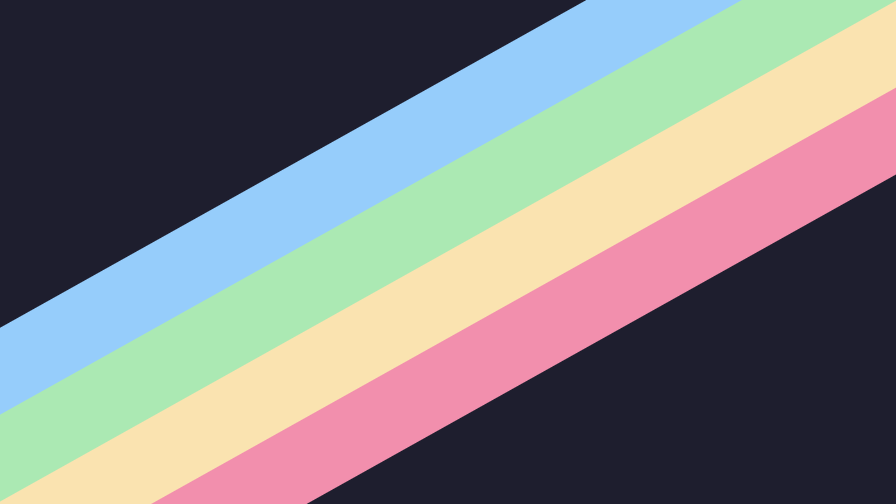
Reproduce this background procedurally as a Shadertoy shader.

```glsl
// Four flat pastel stripes rising diagonally across a dark navy background.

const vec3 NAVY  = vec3(0.118, 0.118, 0.180);
const vec3 BLUE  = vec3(0.588, 0.804, 0.984);
const vec3 GREEN = vec3(0.671, 0.914, 0.702);
const vec3 CREAM = vec3(0.980, 0.890, 0.690);
const vec3 PINK  = vec3(0.949, 0.561, 0.678);

const float SLOPE = 0.559;           // rise of the stripes per unit of width
const float STRIPE_HEIGHT = 0.1724;  // vertical thickness, in canvas heights
const float MID_OFFSET = 0.0017;     // lift of the middle edge above the centre

// Coverage of the half-plane below a stripe edge, smoothed over one pixel.
float below(float height, float edge, float pixel) {
    return clamp(0.5 + (edge - height) / pixel, 0.0, 1.0);
}

void mainImage(out vec4 fragColor, in vec2 fragCoord) {
    // Centred coordinates in units of the canvas height
    vec2 p = (fragCoord - 0.5 * iResolution.xy) / iResolution.y;

    // Height above the slanted middle edge, and one pixel's extent along it
    float height = p.y - SLOPE * p.x - MID_OFFSET;
    float pixel = length(vec2(SLOPE, 1.0)) / iResolution.y;

    // Paint from the top edge down; each layer covers everything below its edge
    vec3 layers[5] = vec3[5](BLUE, GREEN, CREAM, PINK, NAVY);
    vec3 color = NAVY;
    for (int i = 0; i < 5; i++) {
        float edge = float(2 - i) * STRIPE_HEIGHT;
        color = mix(color, layers[i], below(height, edge, pixel));
    }

    fragColor = vec4(color, 1.0);
}
```
